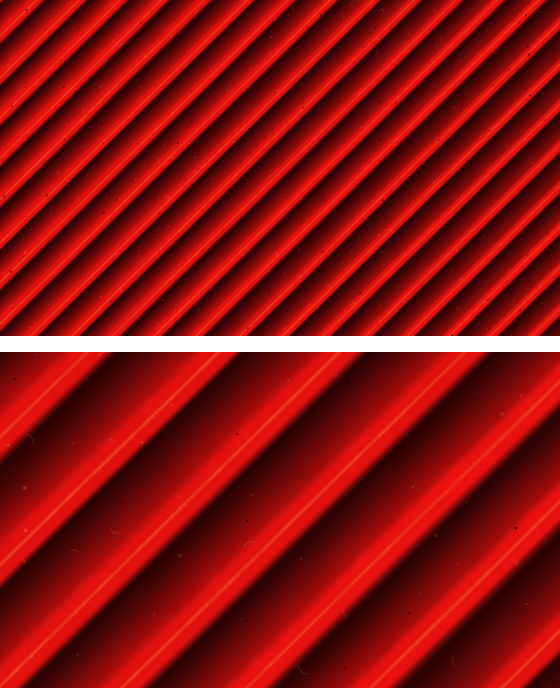
Top: the whole. Bottom: its middle third, enlarged.
This texture is drawn by a Shadertoy shader. Its source:

```glsl
#define SLOPE 0.98          // rise of the ridges
#define PERIOD 0.1222       // vertical spacing, in canvas heights
#define PHASE 0.1087        // first crest below the top left corner
#define CREST 0.75          // crest position inside a period
#define JITTER 0.035        // crest shift between ridges
#define GRAIN 0.10          // strength of the surface mottling
#define DUST_SIZE 0.0021    // largest speck radius
#define SHADOW vec3(0.17, 0.011, 0.013)
#define RED vec3(0.905, 0.066, 0.057)
#define GLOW vec3(0.94, 0.30, 0.14)
#define DUST vec3(0.92, 0.36, 0.28)

float hash(vec2 p) {
    vec3 q = fract(vec3(p.xyx) * 0.1031);
    q += dot(q, q.yzx + 33.33);
    return fract((q.x + q.y) * q.z);
}

float noise(vec2 p) {
    vec2 i = floor(p), f = fract(p);
    f = f * f * (3.0 - 2.0 * f);
    return mix(mix(hash(i), hash(i + vec2(1, 0)), f.x),
               mix(hash(i + vec2(0, 1)), hash(i + vec2(1, 1)), f.x), f.y);
}

// Lightness across one ridge: shadow, slow ramp, bright lip, steep drop
float ridgeTone(float u, float side, float aa) {
    float ramp = pow(clamp(u / 0.64, 0.0, 1.0), 1.2) * mix(0.98, 0.62, side);
    float lip = smoothstep(mix(0.50, 0.58, side) - aa, 0.67 + aa, u);
    return mix(ramp, 1.0, lip) * (1.0 - smoothstep(0.86, 0.99, u));
}

// x: pale specks and hairs, y: dark pits
vec2 debris(vec2 uv, float px) {
    vec2 marks = vec2(0.0);
    for (int layer = 0; layer < 3; layer++) {
        float size = 0.055 + 0.025 * float(layer);
        vec2 g = uv / size + 17.3 * float(layer);
        vec2 id = floor(g) + 61.0 * float(layer);
        vec2 centre = 0.3 + 0.4 * vec2(hash(id), hash(id + 7.7));
        vec2 d = (fract(g) - centre) * size;
        float kind = hash(id + 23.1), r = hash(id + 41.9);

        float radius = DUST_SIZE * mix(0.3, 1.0, r * r);
        float dotMask = 1.0 - smoothstep(radius - px * 0.5, radius + px, length(d));
        marks.x += dotMask * step(kind, 0.28) * mix(0.3, 0.9, hash(id + 3.3));
        marks.y += dotMask * step(0.88, kind);

        // Short curved hair: part of a thin ring
        float turn = 6.2832 * r;
        float arc = smoothstep(0.5, 0.8, dot(normalize(d + 1e-5), vec2(cos(turn), sin(turn))));
        float ring = abs(length(d) - mix(0.004, 0.013, hash(id + 9.1)));
        float hair = 1.0 - smoothstep(0.0003, 0.0003 + px, ring);
        marks.x += hair * arc * step(0.28, kind) * step(kind, 0.34) * 0.45;
    }
    return min(marks, 1.0);
}

void mainImage(out vec4 fragColor, in vec2 fragCoord) {
    vec2 uv = fragCoord / iResolution.y;
    float px = 1.0 / iResolution.y;
    float side = fragCoord.x / iResolution.x;

    // Diagonal ridge coordinates, slightly uneven along their length
    vec2 along = normalize(vec2(1.0, SLOPE));
    float l = dot(uv, along);
    float s = (1.0 - uv.y + SLOPE * uv.x - PHASE) / PERIOD + CREST;
    float id = floor(s);
    float aa = px * 1.4 / PERIOD;
    float shift = (hash(vec2(id, 5.0)) - 0.5) * 2.0 * JITTER;
    shift += (noise(vec2(l * 5.0, id * 3.7)) - 0.5) * 0.025;
    float u = fract(s);
    float bent = u - shift * smoothstep(0.0, 0.3, u) * (1.0 - smoothstep(0.88, 1.0, u));

    // Body shading, with mottled paint
    float tone = ridgeTone(bent, side, aa * 0.5);
    float mottling = noise(uv * 24.0) * 0.4 + noise(uv * 95.0) * 0.3 + noise(uv * 260.0) * 0.3;
    float lip = smoothstep(0.58, 0.68, bent);
    tone *= 1.0 + GRAIN * mix(2.0, 0.6, lip) * (mottling - 0.5);
    tone *= 0.97 + 0.05 * hash(vec2(id, 11.0));
    vec3 col = mix(SHADOW, RED, clamp(tone, 0.0, 1.03));

    // Thin worn highlight along the crest
    float wear = 0.40 + 0.35 * noise(vec2(l * 11.0, id * 5.3))
               + 0.30 * noise(vec2(l * 75.0, id * 9.1));
    float line = 1.0 - smoothstep(0.0, 0.030 + aa * 0.5, abs(bent - CREST));
    col = mix(col, GLOW, line * wear * mix(1.0, 0.75, side));

    // Dust, hairs and pits
    vec2 marks = debris(uv, px);
    col = mix(col, DUST * (0.45 + 0.55 * tone), marks.x * 0.75);
    col = mix(col, SHADOW * 0.6, marks.y * 0.7);

    fragColor = vec4(clamp(col, 0.0, 1.0), 1.0);
}
```
